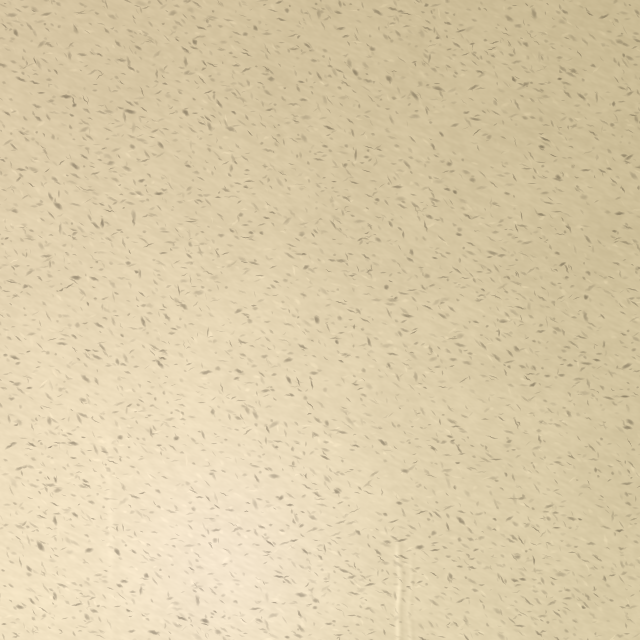
This texture is drawn by a Shadertoy shader. Its source:

```glsl
// Cream speckled laminate under a warm lamp: a smooth light gradient with a
// glare spot, covered by scattered soft olive flecks that slant down to the
// right, faint slanted grain and two shallow upright scratches.

const vec3 FLECK_TINT = vec3(0.29, 0.30, 0.31);
const vec3 PALE_TINT = vec3(0.045, 0.043, 0.040);
const float SLANT = -0.42;

float hash(vec2 p) {
    vec3 q = fract(p.xyx * vec3(0.1031, 0.1030, 0.0973));
    q += dot(q, q.yzx + 33.33);
    return fract((q.x + q.y) * q.z);
}

vec2 hash2(vec2 p) {
    return vec2(hash(p), hash(p + 71.7));
}

float noise(vec2 p) {
    vec2 i = floor(p), f = fract(p);
    f = f * f * (3.0 - 2.0 * f);
    float low = mix(hash(i), hash(i + vec2(1, 0)), f.x);
    float high = mix(hash(i + vec2(0, 1)), hash(i + vec2(1, 1)), f.x);
    return mix(low, high, f.y);
}

vec2 rotate(vec2 p, float angle) {
    float c = cos(angle), s = sin(angle);
    return vec2(c * p.x + s * p.y, c * p.y - s * p.x);
}

float spot(vec2 p, vec2 centre, float radius) {
    vec2 d = (p - centre) / radius;
    return exp(-dot(d, d));
}

// Lamp light on the bare board
vec3 boardColour(vec2 p) {
    vec3 bottom = mix(vec3(0.915, 0.855, 0.725), vec3(0.840, 0.785, 0.640), p.x);
    vec3 top = mix(vec3(0.840, 0.772, 0.635), vec3(0.785, 0.725, 0.575), p.x);
    vec3 colour = mix(bottom, top, p.y);
    colour += vec3(0.068, 0.067, 0.078) * spot(p, vec2(0.32, 0.24), 0.42);
    colour += vec3(0.016, 0.017, 0.045) * spot(p, vec2(0.35, 0.12), 0.16);
    return colour;
}

// One layer of soft elongated flecks, one candidate per grid cell
float flecks(vec2 p, float cells, float share, vec2 halfSize, float seed) {
    vec2 home = floor(p * cells);
    float cover = 0.0;
    for (int y = -1; y <= 1; y++)
    for (int x = -1; x <= 1; x++) {
        vec2 cell = home + vec2(x, y);
        vec2 id = cell + seed;
        vec2 centre = (cell + hash2(id)) / cells;
        float clump = 0.4 + 1.2 * noise(centre * 16.0 + seed);
        float present = step(hash(id + 13.1), share * clump);
        float turn = SLANT + 1.3 * (hash(id + 27.3) + hash(id + 31.9) - 1.0);
        vec2 q = rotate(p - centre, turn);
        q.y += 0.002 * (noise(q * 260.0 + id) - 0.5);
        vec2 grow = mix(vec2(0.55), vec2(1.5, 1.3), hash2(id + 45.7));
        float d = length(q / (halfSize * grow));
        float strength = mix(0.25, 1.0, pow(hash(id + 59.2), 1.5));
        cover = max(cover, present * strength * (1.0 - smoothstep(0.25, 1.35, d)));
    }
    return cover;
}

// Upright ridge: a bright line with a dim line beside it
float scratch(vec2 p, float x, float top, float width) {
    float bend = 0.006 * (noise(vec2(x * 40.0, p.y * 22.0)) - 0.5);
    float d = (p.x - x - bend) / width;
    float fade = 1.0 - smoothstep(top - 0.05, top, p.y);
    float wear = 0.3 + 0.7 * noise(vec2(x * 90.0, p.y * 30.0));
    return fade * wear * (exp(-d * d) - 0.6 * exp(-(d - 2.0) * (d - 2.0)));
}

void mainImage(out vec4 fragColor, in vec2 fragCoord) {
    vec2 uv = fragCoord / iResolution.xy;
    vec2 p = fragCoord / iResolution.y;
    vec3 colour = boardColour(uv);

    // Faint mottling and slanted grain
    vec2 along = rotate(p, SLANT);
    colour += 0.016 * (noise(p * 14.0) - 0.5);
    colour += 0.030 * (noise(along * vec2(75.0, 210.0)) - 0.5);
    colour += 0.014 * (noise(along * vec2(190.0, 400.0) + 9.0) - 0.5);

    // Dark flecks from coarse to fine, then pale ones
    float dark = flecks(p, 36.0, 0.50, vec2(0.0064, 0.0029), 3.0);
    dark = max(dark, 0.85 * flecks(p, 52.0, 0.50, vec2(0.0062, 0.0020), 117.0));
    dark = max(dark, 0.60 * flecks(p, 74.0, 0.50, vec2(0.0040, 0.0019), 239.0));
    float pale = flecks(p, 46.0, 0.40, vec2(0.0060, 0.0024), 361.0);
    colour += PALE_TINT * pale;
    colour *= 1.0 - FLECK_TINT * dark;

    // Shallow scratches near the lower edge
    float ridge = scratch(uv, 0.622, 0.19, 0.0035);
    ridge += 0.6 * scratch(uv, 0.640, 0.15, 0.0030);
    ridge += 0.3 * scratch(uv, 0.172, 0.36, 0.0050);
    colour += 0.065 * ridge;

    fragColor = vec4(clamp(colour, 0.0, 1.0), 1.0);
}
```
